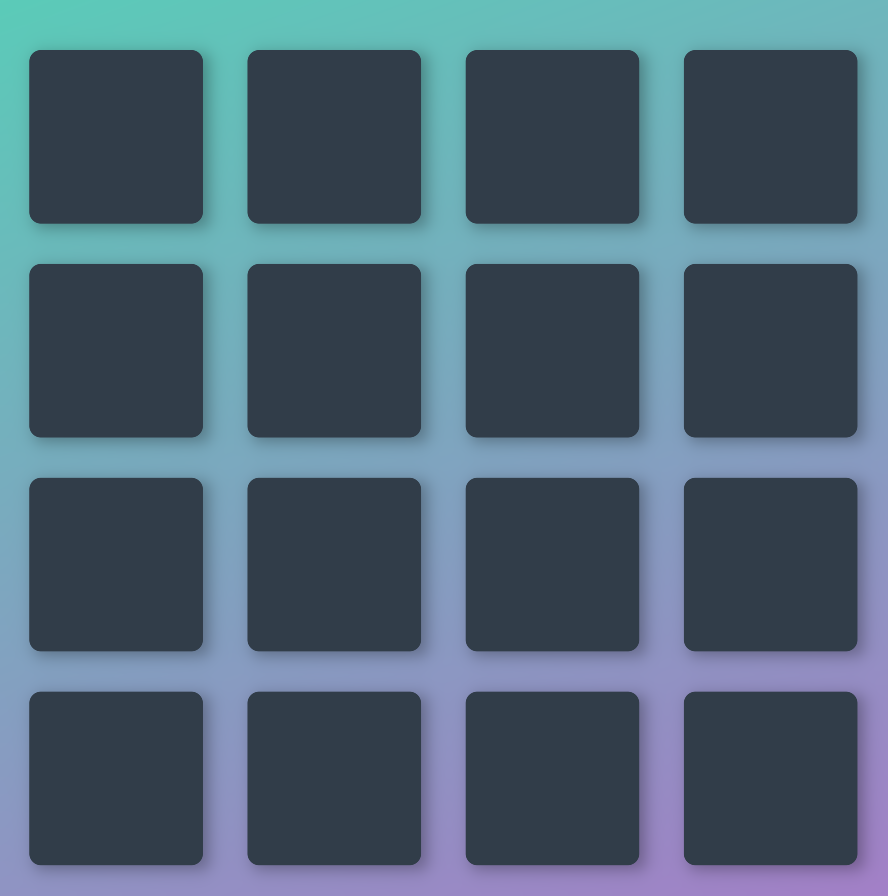
Reproduce this pattern procedurally as a WebGL 1 fragment shader.

```glsl
precision highp float;

// A four by four grid of dark rounded tiles on a slanted teal to violet gradient.
// Each tile is a rounded-box distance field; its soft shadow is a blurred box,
// built from smooth edge falloffs and layered over the gradient in a loop.

uniform vec2 u_resolution;

const float GRID_COUNT = 4.0;
const vec2 FIRST_CENTER = vec2(0.1296, 0.1527);
const vec2 PITCH = vec2(0.2435, 0.2387);
const float TILE_HALF = 0.0969;
const float CORNER_RADIUS = 0.013;
const vec2 SHADOW_OFFSET = vec2(0.0065, 0.0045);
const float SHADOW_SIGMA = 0.0095;
const float SHADOW_ALPHA = 0.32;
const float GRADIENT_ANGLE = 2.7925;

const vec3 TEAL = vec3(0.355, 0.795, 0.722);
const vec3 VIOLET = vec3(0.638, 0.500, 0.780);
const vec3 SLATE = vec3(0.194, 0.239, 0.286);

float roundedBox(vec2 p, float halfSize, float radius) {
  vec2 q = abs(p) - halfSize + radius;
  return length(max(q, 0.0)) + min(max(q.x, q.y), 0.0) - radius;
}

// Logistic approximation of the Gaussian integral
vec2 blurredEdge(vec2 d, float sigma) {
  return 1.0 / (1.0 + exp(-clamp(1.702 * d / sigma, -30.0, 30.0)));
}

float blurredBox(vec2 p, float halfSize, float sigma) {
  vec2 span = blurredEdge(p + halfSize, sigma) - blurredEdge(p - halfSize, sigma);
  return span.x * span.y;
}

// Linear gradient whose ends touch opposite corners; angle runs clockwise from up
vec3 cornerGradient(vec2 p, vec2 size, float angle, vec3 from, vec3 to) {
  vec2 dir = vec2(sin(angle), -cos(angle));
  float t = dot(p - 0.5 * size, dir) / dot(size, abs(dir)) + 0.5;
  return mix(from, to, clamp(t, 0.0, 1.0));
}

void main() {
  // Canvas heights as units, y pointing down
  vec2 size = vec2(u_resolution.x / u_resolution.y, 1.0);
  vec2 p = gl_FragCoord.xy / u_resolution.y;
  p.y = 1.0 - p.y;
  float pixel = 1.0 / u_resolution.y;

  vec3 color = cornerGradient(p, size, GRADIENT_ANGLE, TEAL, VIOLET);

  // Shadows of all tiles
  for (float row = 0.0; row < GRID_COUNT; row += 1.0) {
    for (float col = 0.0; col < GRID_COUNT; col += 1.0) {
      vec2 center = FIRST_CENTER + PITCH * vec2(col, row);
      float shade = blurredBox(p - center - SHADOW_OFFSET, TILE_HALF, SHADOW_SIGMA);
      color *= 1.0 - SHADOW_ALPHA * shade;
    }
  }

  // Nearest tile
  vec2 cell = clamp(floor((p - FIRST_CENTER) / PITCH + 0.5), 0.0, GRID_COUNT - 1.0);
  float dist = roundedBox(p - FIRST_CENTER - PITCH * cell, TILE_HALF, CORNER_RADIUS);
  float cover = 1.0 - smoothstep(-0.5 * pixel, 0.5 * pixel, dist);
  gl_FragColor = vec4(mix(color, SLATE, cover), 1.0);
}
```
